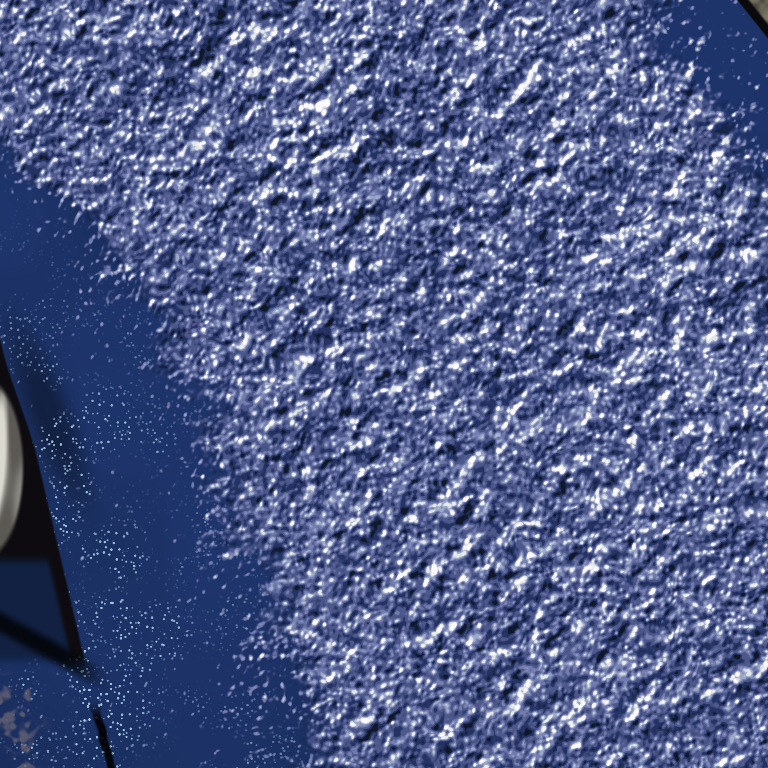
This texture is drawn by a Shadertoy shader. Its source:

```glsl
// Wrinkled metallic blue film with bright glints, beside smooth blue paint.
// Layers of noise and round grains, lit from the upper left, pass a colour ramp;
// curved masks add the sparse margins, the dark trim and the pale rim.

float hash(vec2 p) {
    return fract(sin(dot(p, vec2(127.1, 311.7))) * 43758.5453);
}

float noise(vec2 p) {
    vec2 i = floor(p), f = fract(p);
    f = f * f * (3.0 - 2.0 * f);
    return mix(mix(hash(i), hash(i + vec2(1, 0)), f.x),
               mix(hash(i + vec2(0, 1)), hash(i + vec2(1, 1)), f.x), f.y);
}

mat2 rotate(float a) {
    return mat2(cos(a), -sin(a), sin(a), cos(a));
}

// Light on one layer of bumps: its height less a shifted shadow of itself
float bumps(vec2 uv, float angle, vec2 frequency) {
    vec2 q = (rotate(angle) * uv) * frequency + frequency.yx;
    return noise(q) - 0.7 * noise(q + vec2(0.15, 0.7)) - 0.15;
}

// Round domes of random height, one scattered in each cell
float grains(vec2 p) {
    vec2 cell = floor(p);
    float top = 0.0;
    for (int k = 0; k < 9; k++) {
        vec2 c = cell + vec2(k % 3 - 1, k / 3 - 1);
        float d = length(c + vec2(hash(c), hash(c + 31.7)) - p);
        top = max(top, mix(0.2, 1.0, hash(c + 73.3)) * (1.0 - smoothstep(0.0, 0.75, d)));
    }
    return top;
}

// Shadow blue through lilac to white
vec3 foilColor(float t) {
    vec3 c = mix(vec3(0.06, 0.09, 0.16), vec3(0.14, 0.20, 0.39), smoothstep(-2.3, -1.4, t));
    c = mix(c, vec3(0.30, 0.34, 0.54), smoothstep(-1.2, -0.4, t));
    c = mix(c, vec3(0.45, 0.49, 0.69), smoothstep(-0.25, 0.45, t));
    c = mix(c, vec3(0.61, 0.66, 0.78), smoothstep(0.5, 1.0, t));
    c = mix(c, vec3(0.88, 0.90, 0.91), smoothstep(1.05, 1.55, t));
    return mix(c, vec3(1.0, 0.98, 1.0), smoothstep(1.6, 2.2, t));
}

void mainImage(out vec4 fragColor, in vec2 fragCoord) {
    vec2 uv = fragCoord / iResolution.xy;
    float x = uv.x, down = 1.0 - uv.y;
    float aa = 1.5 / iResolution.y;

    // Distance inside the wrinkled region, from the left and the corner
    float leftEdge = 0.42 * sqrt(max(down - 0.25, 0.0)) - 1.1 * max(0.25 - down, 0.0);
    float inside = x - leftEdge + 0.012;
    float corner = x - 0.9 - 0.6 * down;

    // Wrinkles: three sizes of bumps, grains and broad swells
    vec2 warped = uv + 0.006 * vec2(noise(uv * 37.0), noise(uv * 37.0 + 57.0));
    float coarse = mix(0.3, 0.9, smoothstep(0.0, 0.25, inside));
    float swell = noise(rotate(0.85) * uv * vec2(10, 19)) - 0.5;
    float tone = coarse * bumps(warped, 0.90, vec2(52, 63));
    tone += 0.8 * bumps(warped, 0.68, vec2(100, 118));
    tone += 0.6 * bumps(warped, 1.12, vec2(190, 210));
    tone += 0.7 * (grains(rotate(0.9) * warped * vec2(108, 124)) - 0.34);
    tone = 3.1 * tone + 0.55 * swell + 0.1 * (x - down * 0.2);

    // Smooth paint with a soft slanted shadow
    vec3 paint = vec3(0.11, 0.195, 0.40) * (0.92 + 0.16 * noise(uv * 7.0));
    float shadow = length((rotate(1.2) * (vec2(x, down) - vec2(0.065, 0.54))) / vec2(0.15, 0.035));
    paint *= 1.0 - 0.35 * (1.0 - smoothstep(0.2, 1.2, shadow));

    // Toward the margins only the highest bumps stand out of the paint
    float ragged = 0.08 * (noise(uv * 19.0) - 0.5) + 0.05 * (noise(uv * 60.0) - 0.5);
    float cover = smoothstep(-0.09, 0.12, inside + ragged);
    cover *= 1.0 - 0.85 * smoothstep(-0.12, 0.07, corner + ragged);
    float thinned = tone - 2.2 * (1.0 - cover);
    float shown = mix(smoothstep(-0.8, 0.2, thinned), 1.0, smoothstep(0.55, 1.0, cover));
    vec3 color = mix(paint, foilColor(thinned), shown);

    // Loose glints on the paint, denser at the lower joint
    float patches = smoothstep(0.35, 0.8, noise(rotate(0.5) * uv * 26.0 + 9.0));
    float joint = 1.0 - smoothstep(0.02, 0.09, length(vec2(x - 0.15, down - 0.9 - 0.5 * (x - 0.15))));
    float speck = smoothstep(0.5, 0.85, grains(rotate(0.6) * uv * 170.0));
    float glints = speck * (patches * smoothstep(0.2, 0.6, down) + joint) * (1.0 - cover);
    color = mix(color, vec3(0.62, 0.76, 0.86), clamp(glints, 0.0, 1.0));

    // Dark trim at the left with a pale rounded rim behind it
    float trim = 0.002 + 0.235 * (down - 0.45) + 0.012 * smoothstep(0.45, 0.6, down);
    float behind = smoothstep(aa, -aa, x - trim) * (1.0 - smoothstep(0.85, 0.87, down));
    vec3 back = mix(vec3(0.05, 0.045, 0.06), vec3(0.07, 0.13, 0.26),
                    smoothstep(0.72, 0.74, down) * smoothstep(-0.012, -0.022, x - trim));
    float rim = length((vec2(x, down) - vec2(-0.02, 0.61)) / vec2(0.05, 0.115));
    vec3 rimColor = mix(vec3(0.85, 0.85, 0.81), vec3(0.36, 0.35, 0.33),
                        smoothstep(0.55, 0.95, rim + 0.2 * sin(x * 150.0 + down * 20.0)));
    back = mix(back, rimColor, smoothstep(1.06, 0.94, rim));
    color = mix(color, back, behind);

    // Lower panel: a soft seam, a short steep gap and grey reflections
    float seam = abs(down - 0.81 - 0.55 * x);
    color *= 1.0 - 0.8 * smoothstep(0.022, 0.004, seam) * smoothstep(0.15, 0.08, x);
    float gap = abs(x - 0.12 - 0.3 * (down - 0.92) - 0.006 * noise(uv * 60.0));
    color *= 1.0 - 0.9 * smoothstep(0.008, 0.003, gap) * smoothstep(0.91, 0.94, down);
    float reflection = smoothstep(0.5, 0.7, 0.6 * noise(rotate(0.4) * warped * vec2(40, 70))
                                          + 0.4 * noise(rotate(0.9) * uv * 150.0))
                     * smoothstep(0.07, 0.03, x) * smoothstep(0.87, 0.9, down);
    color = mix(color, vec3(0.40, 0.38, 0.45), 0.8 * reflection);

    // Dark edge and stony ground in the upper right corner
    float ground = x - 0.96 - 0.8 * down;
    vec3 stone = mix(vec3(0.04, 0.04, 0.05), vec3(0.42, 0.40, 0.35) * (0.6 + 0.6 * noise(uv * 130.0)),
                     smoothstep(0.012, 0.018, ground));
    color = mix(color, stone, smoothstep(-aa, aa, ground));

    fragColor = vec4(color, 1.0);
}
```
